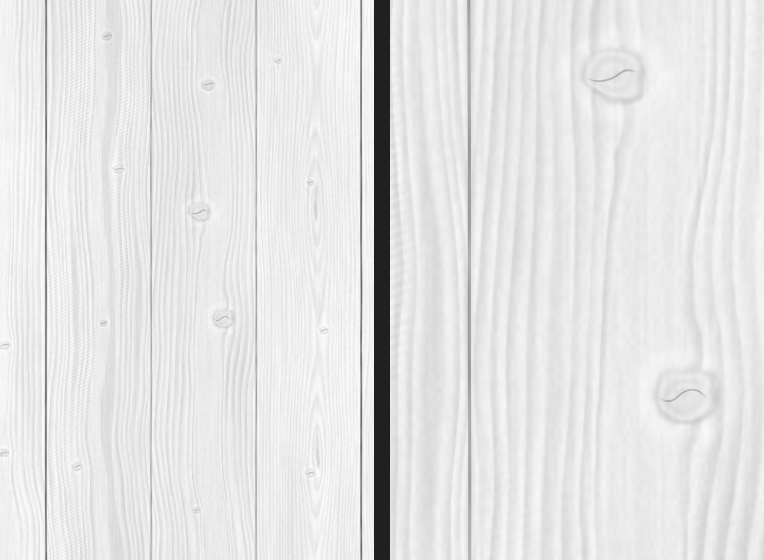
Left: the whole. Right: its middle third, enlarged.
Reproduce this texture procedurally as a WebGL 1 fragment shader.

```glsl
precision highp float;
uniform vec2 u_resolution;

#define PLANK_WIDTH 0.281
#define FIRST_SEAM 0.123
#define HEART_POS 0.58
#define RING_SPACING 0.0142
#define RING_DEPTH 0.075
#define ARCH_PERIOD 0.664
#define ARCH_CENTER 0.27
#define KNOT_PITCH 0.375
#define BASE_TONE 0.932
#define SEAM_TONE 0.46

const float PI = 3.14159265;

float hash(vec2 p) {
  vec3 q = fract(vec3(p.xyx) * 0.1031);
  q += dot(q, q.yzx + 33.33);
  return fract((q.x + q.y) * q.z);
}

float noise(vec2 p) {
  vec2 i = floor(p), f = fract(p);
  f = f * f * (3.0 - 2.0 * f);
  return mix(mix(hash(i), hash(i + vec2(1, 0)), f.x),
             mix(hash(i + vec2(0, 1)), hash(i + vec2(1, 1)), f.x), f.y);
}

// Soft line of given half width around zero
float stroke(float dist, float halfWidth, float blur) {
  return 1.0 - smoothstep(max(halfWidth - blur, 0.0), halfWidth + blur, abs(dist));
}

// Knots of one plank: x = sideways grain shift, y = tone change, z = cover
vec3 knots(vec2 p, float plank, float px) {
  vec3 sum = vec3(0.0);
  float left = FIRST_SEAM + (plank - 1.0) * PLANK_WIDTH;
  float large = exp(-pow(plank - 2.0, 2.0) * 3.0);
  for (int k = 0; k < 5; k++) {
    vec2 seed = vec2(plank * 7.0 + 3.0, float(k) * 5.0 + 11.0);
    float size = hash(seed + 40.0);
    float radius = 0.008 + 0.005 * size + 0.014 * large * smoothstep(0.2, 0.8, size);
    vec2 center = vec2(left + PLANK_WIDTH * mix(0.2, 0.75, hash(seed)),
                       (float(k) + mix(0.2, 0.8, hash(seed + 20.0))) * KNOT_PITCH);
    vec2 q = (p - center) / radius;
    q.y *= 1.15;
    q += 0.35 * (vec2(noise(q * 1.3 + seed), noise(q * 1.3 - seed)) - 0.5);
    float r = length(q), blur = px / radius;
    float body = stroke(r, 1.0, 0.15 + blur);
    float rim = stroke(r - 1.0, 0.1, 0.12 + blur);
    float halo = exp(-pow(r - 1.5, 2.0) * 6.0);
    float crack = stroke(q.y - 0.15 * sin(q.x * 4.0), 0.04, blur)
                * stroke(q.x, 0.65, 0.25);
    sum.x += radius * q.x * 0.55 * exp(-q.x * q.x / 5.0 - q.y * q.y / 18.0);
    sum.y += 0.025 * halo - body * (0.035 + 0.015 * sin(r * 14.0))
           - rim * 0.07 * noise(q * 2.0 + 9.0) * 1.5 - crack * 0.2;
    sum.z = max(sum.z, body);
  }
  return sum;
}

void main() {
  vec2 p = gl_FragCoord.xy / u_resolution.x;
  float px = 1.0 / u_resolution.x;

  // Plank layout
  float s = (p.x - FIRST_SEAM) / PLANK_WIDTH;
  float plank = floor(s) + 1.0;
  float fine = step(2.5, plank);
  float streaked = exp(-pow(plank - 1.0, 2.0) * 4.0);
  vec3 knot = knots(p, plank, px);

  // Growth rings around a wandering heart, arched on the fine plank
  float wander = 0.035 * (noise(vec2(plank * 13.0, p.y * 3.0)) - 0.5)
               + 0.01 * (noise(vec2(plank * 9.0 + p.x * 12.0, p.y * 9.0)) - 0.5);
  float d = (fract(s) - HEART_POS) * PLANK_WIDTH + wander * (1.0 - 0.6 * fine) - knot.x;
  float arch = mix(0.006, 0.034, fine) * sin(PI * (p.y - ARCH_CENTER) / ARCH_PERIOD);
  float ring = length(vec2(d, arch));
  float phase = ring / (RING_SPACING * (1.0 - 0.36 * fine))
              + 1.2 * noise(vec2(ring * 40.0 + plank * 5.0, p.y * 1.5));
  float saw = fract(phase);
  float line = smoothstep(0.1, 0.78, saw) * (1.0 - smoothstep(0.78, 1.0, saw));
  float plain = (1.0 - fine) * (1.0 - smoothstep(0.026, 0.034, ring));
  float strength = mix(0.45, 1.2, noise(vec2(floor(phase) * 3.7 + plank, p.y * 4.0)))
                 * (1.0 - 0.3 * fine) * (1.0 - plain) * (1.0 - knot.z);

  // Light falling off to the middle, broad stains and fine fibres
  float tone = BASE_TONE + 0.035 * pow(2.0 * p.x - 1.0, 2.0);
  tone += 0.035 * (noise(vec2(p.x * 14.0, p.y * 2.0)) - 0.5);
  tone += 0.035 * (noise(vec2(p.x * 260.0, p.y * 14.0)) - 0.5);
  tone += 0.025 * (noise(p * vec2(330.0, 160.0)) - 0.5);
  tone -= RING_DEPTH * line * strength;

  // Plain heart with a darker streak, and resin pockets
  float streak = stroke(d - 0.012, 0.006 + 0.012 * noise(vec2(plank, p.y * 5.0)), 0.004);
  tone -= plain * 0.022 + streaked * streak * 0.05;
  float pocketY = (fract((p.y - ARCH_CENTER) / ARCH_PERIOD + 0.5) - 0.5) * ARCH_PERIOD;
  tone -= fine * 0.07 * stroke(length(vec2(d / 0.005, (pocketY - 0.02) / 0.045)), 1.0, 0.25);

  // Slanted saw marks in patches
  float patches = smoothstep(0.35, 0.75, noise(p * vec2(16.0, 4.0) + 7.0));
  tone += 0.013 * sin((p.y - 0.4 * p.x) * 700.0) * patches * (0.4 + streaked) * (1.0 - plain);
  tone += knot.y;

  // Seams, deeper toward the outer planks
  float seam = floor(s + 0.5);
  float deep = clamp(pow(seam - 1.5, 2.0) * 0.45, 0.0, 1.0);
  float gap = (s - seam) * PLANK_WIDTH + 0.001 * (noise(vec2(seam, p.y * 7.0)) - 0.5);
  tone += 0.025 * stroke(abs(gap) - 0.007, 0.003, 0.002) - 0.05 * exp(-abs(gap) / 0.004);
  float gapTone = mix(0.68, SEAM_TONE, deep) + 0.12 * (noise(vec2(seam * 3.0, p.y * 30.0)) - 0.5);
  tone = mix(tone, gapTone, stroke(gap, mix(0.0013, 0.0023, deep), 0.7 * px));

  gl_FragColor = vec4(vec3(clamp(tone, 0.0, 0.98)), 1.0);
}
```
